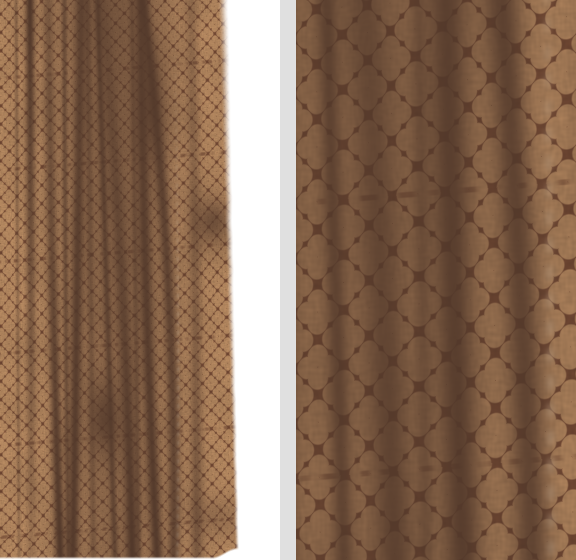
Left, the full canvas; right, a detail of the centre.
Reproduce this texture procedurally as a WebGL 1 fragment shader.

```glsl
precision highp float;
uniform vec2 u_resolution;

const vec3 CLOTH = vec3(0.69, 0.52, 0.365);
const vec3 TRELLIS = vec3(0.43, 0.27, 0.19);
const vec3 SHADOW = vec3(0.32, 0.22, 0.165);
const vec3 PALE = vec3(0.81, 0.70, 0.58);
const vec2 REPEATS = vec2(17.0, 30.5);
const float ROWS_PER_PANEL = 5.0;

vec2 hash2(vec2 p) {
  p = vec2(dot(p, vec2(127.1, 311.7)), dot(p, vec2(269.5, 183.3)));
  return fract(sin(p) * 43758.5) * 2.0 - 1.0;
}

float gradientNoise(vec2 p) {
  vec2 i = floor(p), f = fract(p);
  vec2 w = f * f * f * (f * (f * 6.0 - 15.0) + 10.0);
  float a = dot(hash2(i), f);
  float b = dot(hash2(i + vec2(1.0, 0.0)), f - vec2(1.0, 0.0));
  float c = dot(hash2(i + vec2(0.0, 1.0)), f - vec2(0.0, 1.0));
  float d = dot(hash2(i + 1.0), f - 1.0);
  return mix(mix(a, b, w.x), mix(c, d, w.x), w.y);
}

// Signed distance to a four-lobed cell, lobes on the axes
float quatrefoil(vec2 p) {
  p = abs(p);
  p = vec2(max(p.x, p.y), min(p.x, p.y));
  return length(p - vec2(0.205, 0.0)) - 0.205;
}

// Two interleaved lattices of cells
float trellis(vec2 p) {
  return min(quatrefoil(fract(p) - 0.5), quatrefoil(fract(p + 0.5) - 0.5));
}

// Horizontal position of a crease through top, middle and bottom
float creasePath(float t, vec3 path) {
  float bend = path.y - 0.5 * (path.x + path.z);
  return mix(path.x, path.z, t) + 4.0 * bend * t * (1.0 - t);
}

// Light left by a crease; strength runs from top to bottom
float crease(vec2 p, vec3 path, float width, vec2 strength) {
  float d = (p.x - creasePath(p.y, path)) / width;
  return 1.0 - mix(strength.x, strength.y, p.y) * exp(-d * d);
}

// Light left by a soft elliptical patch
float patchLight(vec2 p, vec2 centre, vec2 radius, float strength) {
  vec2 d = (p - centre) / radius;
  return 1.0 - strength * exp(-dot(d, d));
}

float drapeLight(vec2 p) {
  float light = crease(p, vec3(0.107, 0.110, 0.112), 0.017, vec2(1.0, 0.2));
  light *= crease(p, vec3(0.172, 0.188, 0.216), 0.019, vec2(0.45, 1.0));
  light *= crease(p, vec3(0.290, 0.276, 0.260), 0.021, vec2(0.75, 0.95));
  light *= crease(p, vec3(0.349, 0.380, 0.411), 0.012, vec2(0.75, 0.7));
  light *= crease(p, vec3(0.365, 0.435, 0.473), 0.023, vec2(0.3, 1.0));
  light *= crease(p, vec3(0.503, 0.521, 0.562), 0.022, vec2(0.75, 0.95));
  light *= crease(p, vec3(0.510, 0.600, 0.620), 0.021, vec2(0.85, 0.75));
  light *= crease(p, vec3(0.230, 0.234, 0.244), 0.010, vec2(0.6, 0.6));
  light *= crease(p, vec3(0.682, 0.698, 0.703), 0.022, vec2(0.3, 0.55));
  light *= crease(p, vec3(0.057, 0.063, 0.068), 0.007, vec2(0.4, 0.3));
  light *= crease(p, vec3(0.313, 0.323, 0.333), 0.012, vec2(0.5, 0.4));
  light *= crease(p, vec3(0.470, 0.484, 0.495), 0.010, vec2(0.4, 0.5));
  // Broad dimming and darker stains
  light *= crease(p, vec3(0.39, 0.42, 0.42), 0.22, vec2(0.62, 0.38));
  light *= patchLight(p, vec2(0.76, 0.395), vec2(0.07, 0.045), 0.7);
  light *= patchLight(p, vec2(0.375, 0.75), vec2(0.055, 0.065), 0.75);
  light *= patchLight(p, vec2(0.54, 0.19), vec2(0.055, 0.11), 0.6);
  light *= patchLight(p, vec2(0.76, 0.92), vec2(0.10, 0.04), 0.3);
  return light;
}

// Coverage of the hanging cloth, frayed at the side and curved at the hem
float clothMask(vec2 p) {
  float edge = mix(0.798, 0.848, p.y) + 0.004 * gradientNoise(vec2(p.y * 24.0, 3.0));
  float softness = mix(0.020, 0.008, p.y);
  float hem = 0.996 - 0.016 * smoothstep(0.76, 0.845, p.x);
  float side = 1.0 - smoothstep(edge - softness, edge + softness, p.x);
  return side * (1.0 - smoothstep(hem - 0.003, hem + 0.003, p.y));
}

vec3 wovenCloth(vec2 p, float light, float pixel) {
  // Rows sag to the left; panels shift a little against each other
  vec2 cell = vec2(p.x - 0.03 * p.y * p.x, p.y + 0.04 * p.x - 0.14) * REPEATS;
  cell.x += 0.12 * gradientNoise(p * vec2(14.0, 3.0));
  float panel = cell.y / ROWS_PER_PANEL;
  cell.x += 0.08 * hash2(vec2(floor(panel), 7.0)).x;

  float blur = pixel * REPEATS.x;
  float ground = smoothstep(-blur, blur, trellis(cell));
  float weave = gradientNoise(p * vec2(90.0, 420.0)) + gradientNoise(p * vec2(230.0, 130.0));
  vec3 color = mix(CLOTH, TRELLIS, ground) * (1.0 + 0.09 * weave);
  color *= 1.0 + 0.10 * gradientNoise(p * vec2(9.0, 12.0));

  // Broken panel seams and a pale stitched ridge
  float seam = abs(fract(panel + 0.5) - 0.5) * ROWS_PER_PANEL;
  float dash = smoothstep(-0.1, 0.2, gradientNoise(vec2(cell.x * 2.5, floor(panel + 0.5))));
  color = mix(color, TRELLIS, 0.65 * dash * (1.0 - smoothstep(0.03, 0.03 + 2.0 * blur, seam)));
  float ridge = 1.0 - crease(p, vec3(0.62, 0.635, 0.632), 0.006, vec2(0.0, 0.75));
  color = mix(color, PALE, ridge * (0.5 + 0.5 * sin(cell.y * 12.566)));
  return mix(SHADOW, color, light);
}

void main() {
  vec2 p = gl_FragCoord.xy / u_resolution;
  p.y = 1.0 - p.y;
  vec3 color = wovenCloth(p, drapeLight(p), 1.0 / u_resolution.x);
  gl_FragColor = vec4(mix(vec3(1.0), color, clothMask(p)), 1.0);
}
```
